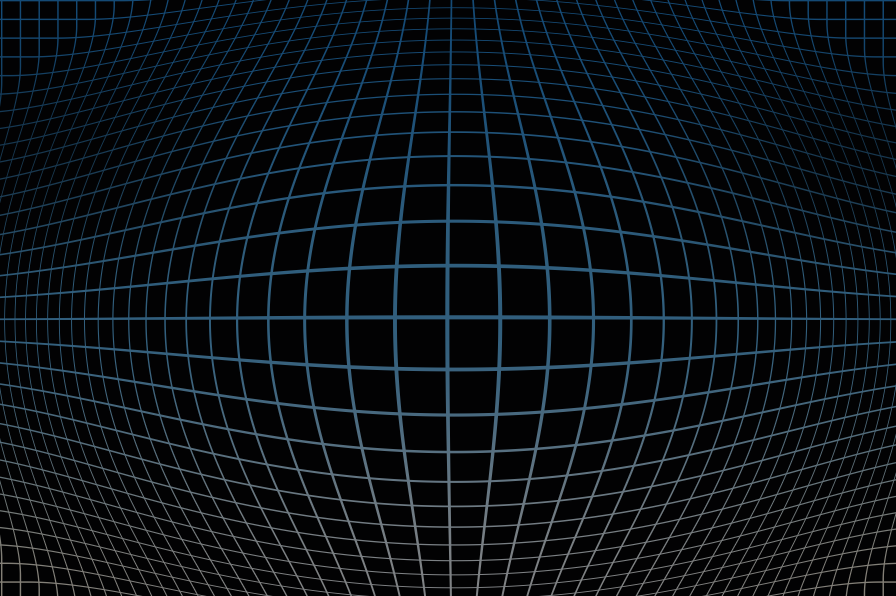
Write a WebGL 2 fragment shader that draws this background.

```glsl
#version 300 es
precision highp float;
// A fine square grid on black, swollen by a wide elliptical lens.
// The cell size falls along a cosine from the lens centre to its rim; lines are
// box-filtered in cell space and tinted from blue (top) to warm grey (bottom).

uniform vec2 u_resolution;
out vec4 outColor;

// Lengths are in canvas heights, except LENS_CENTER (fraction of each side).
const float PI = 3.14159265;
const vec2 LENS_CENTER = vec2(0.507, 0.462);
const vec2 LENS_RADIUS = vec2(0.953, 0.661);
const float CELL_RIM = 0.03147;
const float CELL_CENTER = 0.0896;
const vec2 GRID_PHASE = vec2(-0.13, 0.0625);  // in cells
const float LINE_WIDTH = 0.077;               // in cells

const vec3 BACKGROUND = vec3(0.006, 0.006, 0.010);
const vec3 LINE_TOP = vec3(0.08, 0.29, 0.46);
const vec3 LINE_MIDDLE = vec3(0.19, 0.37, 0.49);
const vec3 LINE_BOTTOM = vec3(0.50, 0.51, 0.52);
const vec3 LINE_CORNER = vec3(0.52, 0.50, 0.46);
const float SIDE_SHADE = 0.35;

// Canvas position to grid cells, as seen through the lens.
vec2 lensGrid(vec2 offset) {
    float r = min(length(offset / LENS_RADIUS), 1.0);
    float swell = 0.5 + 0.5 * cos(PI * r);
    return offset / mix(CELL_RIM, CELL_CENTER, swell) - GRID_PHASE;
}

// Share of a pixel covered by the nearest line on each axis.
vec2 lineCoverage(vec2 cell) {
    vec2 dx = dFdx(cell);
    vec2 dy = dFdy(cell);
    vec2 pixel = max(sqrt(dx * dx + dy * dy), vec2(1e-5));
    vec2 d = abs(fract(cell + 0.5) - 0.5);
    vec2 halfLine = vec2(0.5 * LINE_WIDTH);
    vec2 overlap = min(halfLine, d + 0.5 * pixel) - max(-halfLine, d - 0.5 * pixel);
    return clamp(overlap / pixel, 0.0, 1.0);
}

// Vertical tint, warmer in the low corners and dimmer at the upper sides.
vec3 lineColor(vec2 uv) {
    float side = abs(2.0 * uv.x - 1.0);
    vec3 low = mix(LINE_BOTTOM, LINE_CORNER, side * side);
    vec3 tint = mix(low, LINE_MIDDLE, smoothstep(0.0, 0.48, uv.y));
    tint = mix(tint, LINE_TOP, smoothstep(0.5, 1.0, uv.y));
    float band = smoothstep(0.48, 0.72, uv.y) * (1.0 - smoothstep(0.75, 1.0, uv.y));
    return tint * (1.0 - SIDE_SHADE * band * smoothstep(0.3, 0.9, side));
}

void main() {
    vec2 uv = gl_FragCoord.xy / u_resolution;
    vec2 offset = (uv - LENS_CENTER) * vec2(u_resolution.x / u_resolution.y, 1.0);

    // Merge both line families without brightening the crossings.
    vec2 cover = lineCoverage(lensGrid(offset));
    float ink = 1.0 - (1.0 - cover.x) * (1.0 - cover.y);

    outColor = vec4(mix(BACKGROUND, lineColor(uv), ink), 1.0);
}
```
